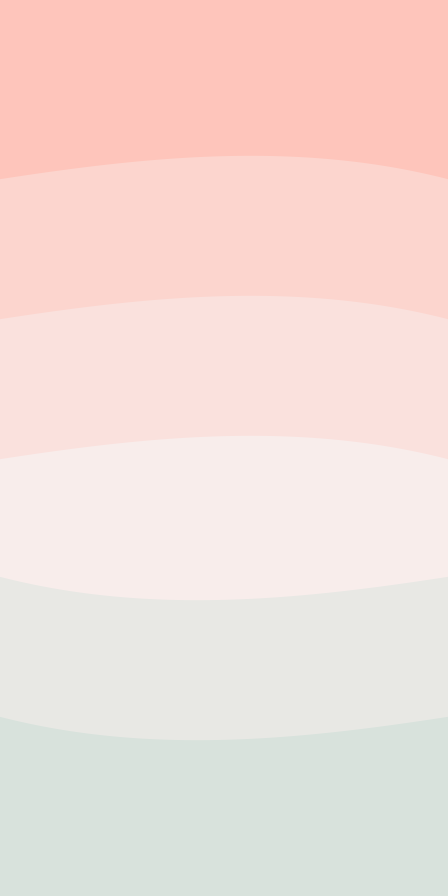
Give the GLSL for this background, as a WebGL 2 fragment shader.

```glsl
#version 300 es
precision highp float;
// Pastel bands from coral to sage, parted by gently arched edges.

#define EDGE_BASE 0.2     // height of the outermost edge ends, from top and bottom
#define EDGE_STEP 0.15625 // distance between neighbouring edges
#define BULGE 0.0257      // height of each arch
#define SKEW 0.5          // sideways lean of each arch
#define UPPER_EDGES 3
#define LOWER_EDGES 2

uniform vec2 u_resolution;
out vec4 fragColor;

const vec3 CREAM = vec3(0.973, 0.929, 0.922);
const vec3 UPPER[UPPER_EDGES] = vec3[](
    vec3(0.996, 0.773, 0.733),  // coral
    vec3(0.988, 0.835, 0.808),  // peach
    vec3(0.980, 0.882, 0.867)); // blush
const vec3 LOWER[LOWER_EDGES] = vec3[](
    vec3(0.847, 0.886, 0.863),  // sage
    vec3(0.910, 0.910, 0.894)); // stone

// Leaning arch, zero at both sides of the canvas
float arch(float x) {
    return 4.0 * BULGE * x * (1.0 - x) * (1.0 + SKEW * (x - 0.5));
}

// Coverage of the area above the edge, one pixel soft
float above(float y, float edge) {
    return clamp((y - edge) * u_resolution.y + 0.5, 0.0, 1.0);
}

void main() {
    vec2 uv = gl_FragCoord.xy / u_resolution;
    vec3 color = CREAM;

    // Warm bands, from the centre up
    for (int i = UPPER_EDGES - 1; i >= 0; i--) {
        float edge = 1.0 - EDGE_BASE - EDGE_STEP * float(i) + arch(uv.x);
        color = mix(color, UPPER[i], above(uv.y, edge));
    }

    // Cool bands, from the centre down, with the arch turned half a circle
    for (int i = LOWER_EDGES - 1; i >= 0; i--) {
        float edge = EDGE_BASE + EDGE_STEP * float(i) - arch(1.0 - uv.x);
        color = mix(LOWER[i], color, above(uv.y, edge));
    }

    fragColor = vec4(color, 1.0);
}
```
